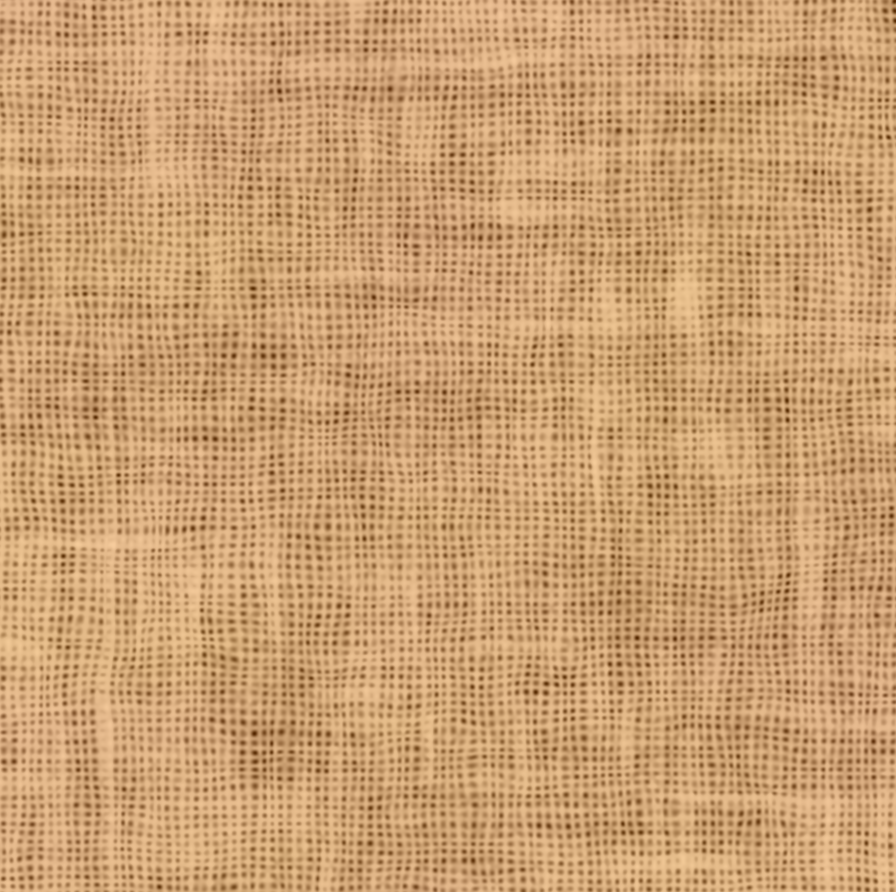
Reproduce this texture procedurally as a Shadertoy shader.

```glsl
// Plain-woven tan burlap: two crossing sets of uneven threads with dark
// holes between them. Stretched value noise, sampled per thread, gives the
// slubs and streaks; broad noise stains the cloth.

float hash(vec2 p) {
    vec3 q = fract(vec3(p.xyx) * 0.1031);
    q += dot(q, q.yzx + 33.33);
    return fract((q.x + q.y) * q.z);
}

float noise(vec2 p) {
    vec2 cell = floor(p), f = fract(p);
    f = f * f * (3.0 - 2.0 * f);
    return mix(mix(hash(cell), hash(cell + vec2(1, 0)), f.x),
               mix(hash(cell + vec2(0, 1)), hash(cell + vec2(1, 1)), f.x), f.y);
}

float fbm(vec2 p) {
    float sum = 0.0, weight = 0.5;
    for (int i = 0; i < 4; i++) {
        sum += weight * noise(p);
        p = p * 2.03 + 17.7;
        weight *= 0.5;
    }
    return sum / 0.9375;
}

void mainImage(out vec4 fragColor, in vec2 fragCoord) {
    vec2 uv = fragCoord / iResolution.y;

    // Thread coordinates: centres on whole numbers, bent and unevenly spaced
    vec2 thread = uv * 97.0;
    thread += 1.6 * (vec2(fbm(uv * vec2(9, 5) + 3.0), fbm(uv * vec2(5, 9) + 41.0)) - 0.5);
    thread += 0.5 * (vec2(noise(uv * vec2(48, 22) + 7.0), noise(uv * vec2(22, 48) + 91.0)) - 0.5);

    // Thickness of each thread along its length, with a few long thick slubs
    float warp = noise(vec2(thread.x, uv.y * 13.0 + 60.0));
    float weft = noise(vec2(uv.x * 13.0 + 130.0, thread.y));
    float warpSlub = smoothstep(0.72, 1.0, noise(vec2(thread.x * 0.6 + 200.0, uv.y * 6.0)));
    float weftSlub = smoothstep(0.72, 1.0, noise(vec2(uv.x * 5.0 + 9.0, thread.y * 0.6 + 300.0)));

    // Gaps between threads, and the holes where gaps cross
    vec2 gap = 0.5 - 0.5 * cos(6.28318 * thread);
    gap *= vec2(1.25 - 0.5 * warp - 0.5 * warpSlub, 1.25 - 0.5 * weft - 0.5 * weftSlub);
    float hole = gap.x * gap.y * mix(0.55, 1.45, noise(thread + 0.5));

    // Shade: weave relief, over-under bumps, streaks, stains and fibres
    float shade = 0.095 - 0.22 * hole - 0.055 * gap.x - 0.035 * gap.y;
    shade += 0.016 * cos(3.14159 * thread.x) * cos(3.14159 * thread.y);
    shade += 0.06 * (warp - 0.5) + 0.06 * (weft - 0.5);
    shade += 0.06 * warpSlub + 0.05 * weftSlub;
    shade += 0.13 * (fbm(uv * vec2(4, 13) + 23.0) - 0.5);
    shade += 0.08 * (fbm(uv * vec2(20, 4) + 71.0) - 0.5);
    shade += 0.07 * (noise(uv * 210.0) - 0.5);

    // Soft limit on the highlights, then a slightly redder tint in the stains
    shade = min(shade, 0.09 + 0.5 * (shade - 0.09));
    float stain = fbm(uv * vec2(4, 7) + 51.0) - 0.5;
    vec3 color = vec3(0.795, 0.625, 0.445) + shade * vec3(0.98, 1.0, 0.96);
    color += stain * vec3(0.0, -0.03, 0.03);
    fragColor = vec4(clamp(color, 0.0, 1.0), 1.0);
}
```
